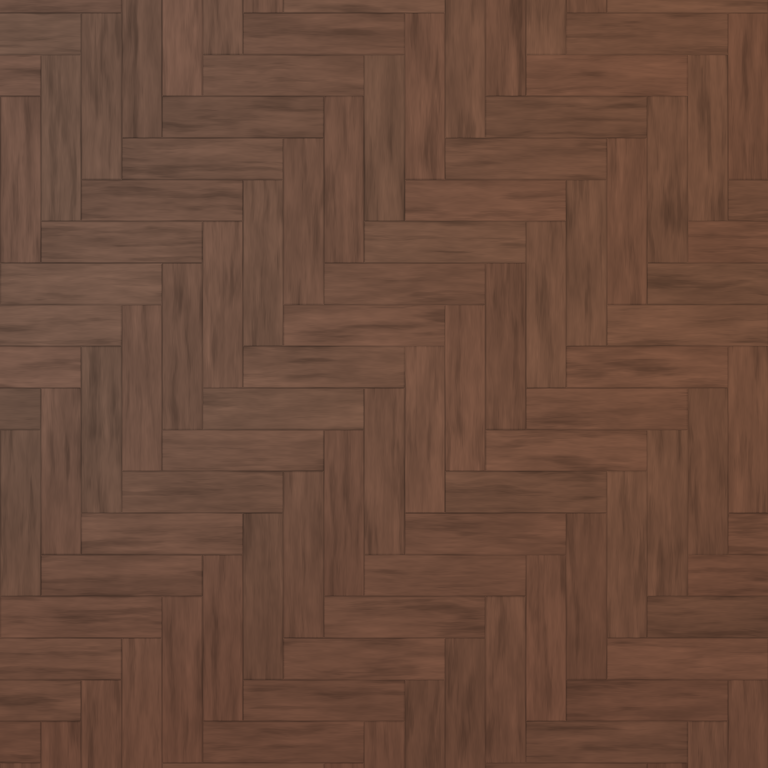
A Shadertoy shader for this texture:

```glsl
const vec2 PLANKS = vec2(19.0, 18.43);    // plank widths across and up the canvas
const vec2 ORIGIN = vec2(0.01, 11.12);    // where the zigzag starts, in plank widths
const float LENGTH = 4.0;                 // plank length over its width
const float SEAM_HALF = 0.008;
const float SEAM_BLUR = 0.03;
const float SEAM_DEPTH = 0.21;
const float PLANK_VARIATION = 0.07;
const float GRAIN_CONTRAST = 0.27;
const float FIBRE_CONTRAST = 0.11;
const float STREAK_DEPTH = 0.14;
const vec3 COOL_WOOD = vec3(0.424, 0.319, 0.266);
const vec3 WARM_WOOD = vec3(0.436, 0.297, 0.224);
const vec3 RED_WOOD = vec3(0.402, 0.268, 0.207);

float hash(vec2 p) {
    return fract(sin(dot(p, vec2(127.1, 311.7))) * 43758.5);
}

float noise(vec2 p) {
    vec2 i = floor(p), f = fract(p);
    f = f * f * (3.0 - 2.0 * f);
    return mix(mix(hash(i), hash(i + vec2(1, 0)), f.x),
               mix(hash(i + vec2(0, 1)), hash(i + vec2(1, 1)), f.x), f.y);
}

float fbm(vec2 p) {
    float sum = 0.0, weight = 0.5;
    for (int i = 0; i < 4; i++) {
        sum += weight * noise(p);
        p = p * 2.03 + 17.3;
        weight *= 0.5;
    }
    return sum / 0.9375;
}

// Herringbone: xy = position along and across the plank, zw = plank identity
vec4 herringbone(vec2 p) {
    vec2 cell = floor(p), f = fract(p);
    float k = mod(cell.x - cell.y, 2.0 * LENGTH);
    if (k < LENGTH) return vec4(k + f.x, f.y, cell.x - k, cell.y);
    k -= LENGTH;
    return vec4(k + 1.0 - f.y, f.x, cell.x + 0.5, cell.y + k);
}

// Brightness of the wood, with fibres running along the plank
float woodGrain(vec2 p, vec2 seed) {
    p += 60.0 * vec2(hash(seed), hash(seed + 7.7));
    p.y += 0.07 * (noise(p * vec2(1.3, 2.0)) - 0.5);
    float broad = fbm(p * vec2(0.75, 4.5)) - 0.5;
    float fibre = fbm(p * vec2(3.0, 18.0) + 31.0) - 0.5;
    float streak = smoothstep(0.50, 0.82, fbm(p * vec2(0.7, 6.0) + 73.0));
    return 1.0 + GRAIN_CONTRAST * broad + FIBRE_CONTRAST * fibre - STREAK_DEPTH * streak;
}

void mainImage(out vec4 fragColor, in vec2 fragCoord) {
    vec2 uv = fragCoord / iResolution.xy;
    float pixel = PLANKS.y / iResolution.y;
    vec4 plank = herringbone(uv * PLANKS - ORIGIN);
    vec2 local = plank.xy, id = plank.zw;

    // Cool light from the upper left, redder wood towards the bottom
    vec3 color = mix(COOL_WOOD, WARM_WOOD, smoothstep(0.05, 0.95, uv.x));
    color = mix(color, RED_WOOD, 0.85 * smoothstep(0.5, 0.0, uv.y));

    // Tone of each plank and its grain
    color *= 1.0 + PLANK_VARIATION * (hash(id + 3.1) - 0.5);
    color.r *= 1.0 + 0.4 * PLANK_VARIATION * (hash(id + 9.4) - 0.5);
    color *= woodGrain(local, id);

    // Thin soft seams, uneven and fainter to the right
    vec2 border = min(local, vec2(LENGTH, 1.0) - local);
    float edge = min(border.x, border.y);
    float seam = 1.0 - smoothstep(SEAM_HALF, SEAM_HALF + max(SEAM_BLUR, pixel), edge);
    float wear = mix(0.4, 1.1, noise(uv * PLANKS * 0.8)) * mix(1.15, 0.7, uv.x);
    color *= 1.0 - SEAM_DEPTH * wear * seam;

    fragColor = vec4(color, 1.0);
}
```
